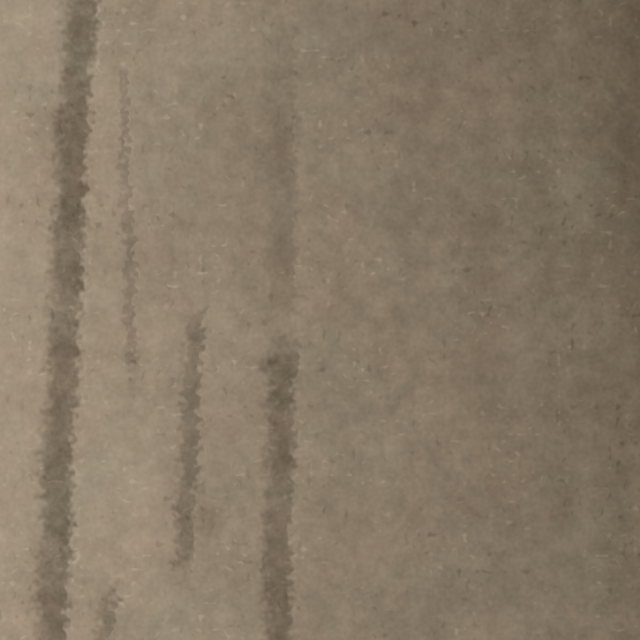
This texture is drawn by a WebGL 1 fragment shader. Its source:

```glsl
precision highp float;

uniform vec2 u_resolution;

const vec3 DARK_CLAY = vec3(0.44, 0.39, 0.325);
const vec3 PALE_CLAY = vec3(0.61, 0.55, 0.47);
const vec3 PINK_TINT = vec3(0.020, -0.006, -0.004);

vec2 randomGradient(vec2 cell) {
  vec3 h = fract(cell.xyx * vec3(0.1031, 0.1030, 0.0973));
  h += dot(h, h.yzx + 33.33);
  float angle = 6.2832 * fract((h.x + h.y) * h.z);
  return vec2(cos(angle), sin(angle));
}

// Gradient noise, roughly -0.7 to 0.7
float gradientNoise(vec2 p) {
  vec2 cell = floor(p);
  vec2 f = p - cell;
  vec2 blend = f * f * f * (f * (f * 6.0 - 15.0) + 10.0);
  vec2 e = vec2(1.0, 0.0);
  float a = dot(randomGradient(cell), f);
  float b = dot(randomGradient(cell + e.xy), f - e.xy);
  float c = dot(randomGradient(cell + e.yx), f - e.yx);
  float d = dot(randomGradient(cell + e.xx), f - e.xx);
  return mix(mix(a, b, blend.x), mix(c, d, blend.x), blend.y);
}

float fractalNoise(vec2 p) {
  float sum = 0.0;
  float amplitude = 0.5;
  for (int i = 0; i < 5; i++) {
    sum += amplitude * gradientNoise(p);
    p = mat2(1.6, 1.2, -1.2, 1.6) * p + 7.3;
    amplitude *= 0.62;
  }
  return sum;
}

// Vertical stain with ragged sides, a crisper right edge and a crumbly pale rim
float stain(vec2 p, float baseX, float lean, float halfWidth, float low, float high) {
  float wander = 0.008 * gradientNoise(vec2(baseX * 50.0, p.y * 9.0));
  float ragged = 0.012 * gradientNoise(p * vec2(40.0, 55.0))
               + 0.013 * gradientNoise(p * 105.0);
  float offset = p.x - baseX - lean * p.y + wander + ragged;
  float softness = halfWidth * (offset > 0.0 ? 0.35 : 0.70);
  float body = 1.0 - smoothstep(halfWidth - softness, halfWidth + softness, abs(offset));
  float density = 0.88 + 0.6 * gradientNoise(p * vec2(16.0, 12.0) + baseX * 30.0)
                + 0.6 * fractalNoise(p * 48.0 + baseX * 20.0);
  float rimDistance = (offset - halfWidth * 1.4) / 0.007;
  float rim = exp(-rimDistance * rimDistance) * max(gradientNoise(p * 95.0), 0.0);
  float span = smoothstep(low - 0.04, low + 0.04, p.y + ragged * 3.0)
             * (1.0 - smoothstep(high - 0.04, high + 0.04, p.y + ragged * 3.0));
  return span * (body * density - 0.7 * rim);
}

float smudge(vec2 p, vec2 center, float radius) {
  vec2 q = p - center + 0.010 * gradientNoise(p * 70.0);
  return exp(-dot(q, q) / (radius * radius));
}

// Sparse small flecks, kept where the noise peaks
float flecks(vec2 p, vec2 frequency) {
  float patches = smoothstep(-0.25, 0.4, gradientNoise(p * 13.0 + frequency));
  return patches * smoothstep(0.24, 0.58, gradientNoise(p * frequency));
}

float allStains(vec2 p) {
  float sum = 0.90 * stain(p, 0.078, 0.047, 0.023, -0.2, 1.2);
  sum += 0.38 * stain(p, 0.222, -0.035, 0.007, 0.42, 0.88);
  sum += 0.55 * stain(p, 0.160, 0.200, 0.013, -0.2, 0.07);
  sum += 0.58 * stain(p, 0.280, 0.050, 0.013, 0.12, 0.51);
  sum += 0.68 * stain(p, 0.431, 0.020, 0.020, -0.2, 0.47);
  sum += 0.26 * stain(p, 0.436, 0.005, 0.022, 0.50, 0.94);
  sum += 0.75 * smudge(p, vec2(0.418, 0.432), 0.014);
  sum += 0.40 * smudge(p, vec2(0.090, 0.820), 0.018);
  sum += 0.35 * smudge(p, vec2(0.320, 0.200), 0.030);
  return sum;
}

void main() {
  vec2 p = gl_FragCoord.xy / u_resolution;

  // Light falls off to the right, most of all in the upper corner
  float tone = 1.12 - 1.06 * p.x - 0.32 * p.x * (p.y - 0.5);
  tone -= 0.12 * smoothstep(0.9, 1.0, p.x);

  // Cloudy mottling, faint upright bands and fine grain
  tone += 0.38 * fractalNoise(p * 7.0 + 3.1);
  tone += 0.16 * gradientNoise(p * vec2(17.0, 2.5) + 11.7);
  tone += 0.42 * fractalNoise(p * 34.0 + 19.4);
  tone += 0.14 * gradientNoise(p * 125.0);

  // Stains and scattered crumbs
  tone -= allStains(p);
  tone += 0.42 * flecks(p, vec2(75.0, 95.0));
  tone -= 0.38 * flecks(p + 5.3, vec2(85.0, 70.0));

  // Slow drift between pinkish and greenish clay
  float drift = fractalNoise(p * 5.0 + 41.0) + 0.4 * gradientNoise(p * 24.0 + 8.0);
  vec3 color = mix(DARK_CLAY, PALE_CLAY, clamp(tone, -0.55, 1.4));
  gl_FragColor = vec4(color + PINK_TINT * drift, 1.0);
}
```
